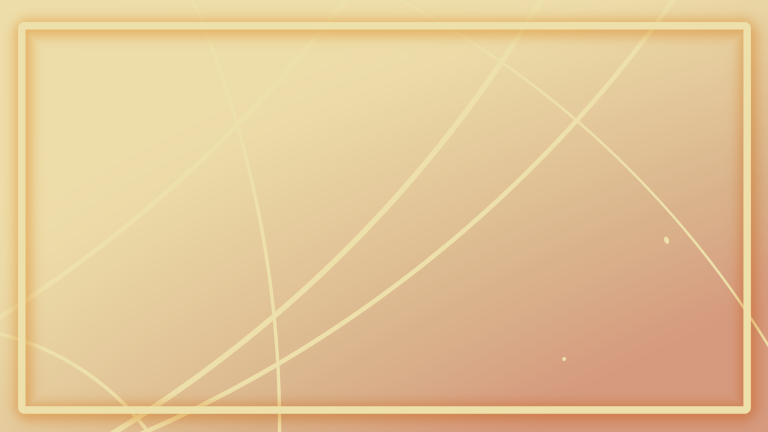
This background is drawn by a WebGL 2 fragment shader. Its source:

```glsl
#version 300 es
precision highp float;
// Warm cream-to-rose background crossed by thin sweeping arcs, with a soft framed border.
// Each arc is a circle through three points; the border is a rounded box outline
// whose blurred orange shadow tints everything beneath it.

#define FRAME_CENTER vec2(0.890, 0.4956)
#define FRAME_HALF vec2(0.8396, 0.4447)
#define FRAME_WIDTH 0.0087
#define FRAME_RADIUS 0.006
#define SHADOW_OFFSET vec2(0.003, -0.005)
#define SHADOW_BLUR 0.026
#define CREAM vec3(0.930, 0.868, 0.665)
#define TAN vec3(0.852, 0.700, 0.547)
#define ROSE vec3(0.838, 0.605, 0.498)
#define LINE_COLOR vec3(0.930, 0.880, 0.670)
#define SHADOW_TINT vec3(0.970, 0.830, 0.650)

uniform vec2 u_resolution;
out vec4 fragColor;

// Soft coverage of a shape from its signed distance
float cover(float d) {
    float pixel = 1.0 / u_resolution.y;
    return 1.0 - smoothstep(-0.7 * pixel, 0.7 * pixel, d);
}

// Stroke along the circle that passes through a, b and c
float arc(vec2 p, vec2 a, vec2 b, vec2 c, float halfWidth) {
    vec2 u = b - a, v = c - a;
    float cross2 = 2.0 * (u.x * v.y - u.y * v.x);
    vec2 toCenter = vec2(v.y * dot(u, u) - u.y * dot(v, v),
                         u.x * dot(v, v) - v.x * dot(u, u)) / cross2;
    float d = abs(length(p - a - toCenter) - length(toCenter));
    return cover(d - halfWidth);
}

float roundedBox(vec2 p, vec2 halfSize, float radius) {
    vec2 q = abs(p) - halfSize + radius;
    return length(max(q, 0.0)) + min(max(q.x, q.y), 0.0) - radius;
}

// Small tilted ellipse
float speck(vec2 p, vec2 center, vec2 radii) {
    vec2 q = mat2(0.94, -0.34, 0.34, 0.94) * (p - center);
    return cover((length(q / radii) - 1.0) * radii.x);
}

// Diagonal gradient: flat cream at upper left, rose at lower right
vec3 background(vec2 uv) {
    float down = 1.0 - uv.y;
    float t = 0.55 * uv.x + 0.7 * down + 0.6 * uv.x * down - 0.43;
    t = 0.5 * (t + sqrt(t * t + 0.003));
    vec3 color = mix(CREAM, TAN, clamp(t / 0.65, 0.0, 1.0));
    return mix(color, ROSE, smoothstep(0.6, 1.08, t));
}

void main() {
    vec2 p = gl_FragCoord.xy / u_resolution.y;
    vec3 color = background(gl_FragCoord.xy / u_resolution);

    // Sweeping arcs
    float ink = arc(p, vec2(1.252, 1.0), vec2(0.708, 0.333), vec2(0.266, 0.0), 0.0063);
    ink = max(ink, arc(p, vec2(1.558, 1.0), vec2(1.185, 0.567), vec2(0.336, 0.0), 0.0053));
    ink = max(ink, arc(p, vec2(0.551, 0.704), vec2(0.627, 0.333), vec2(0.647, 0.0), 0.0039));
    ink = max(ink, arc(p, vec2(0.926, 1.0), vec2(1.336, 0.720), vec2(1.778, 0.201), 0.0029));
    ink = max(ink, arc(p, vec2(0.0, 0.266), vec2(0.551, 0.713), vec2(0.799, 1.0), 0.0055));
    ink = max(ink, arc(p, vec2(0.0, 0.227), vec2(0.197, 0.139), vec2(0.343, 0.0), 0.0042));

    // Specks
    ink = max(ink, speck(p, vec2(1.543, 0.444), vec2(0.0055, 0.0085)));
    ink = max(ink, speck(p, vec2(1.306, 0.169), vec2(0.0045)));
    color = mix(color, LINE_COLOR, ink);

    // Border shadow, then the border itself
    vec2 q = p - FRAME_CENTER;
    float shadow = roundedBox(q - SHADOW_OFFSET, FRAME_HALF, 0.02) / SHADOW_BLUR;
    color *= mix(vec3(1.0), SHADOW_TINT, exp(-shadow * shadow));
    float border = abs(roundedBox(q, FRAME_HALF, FRAME_RADIUS)) - FRAME_WIDTH;
    color = mix(color, LINE_COLOR, cover(border));

    fragColor = vec4(color, 1.0);
}
```
